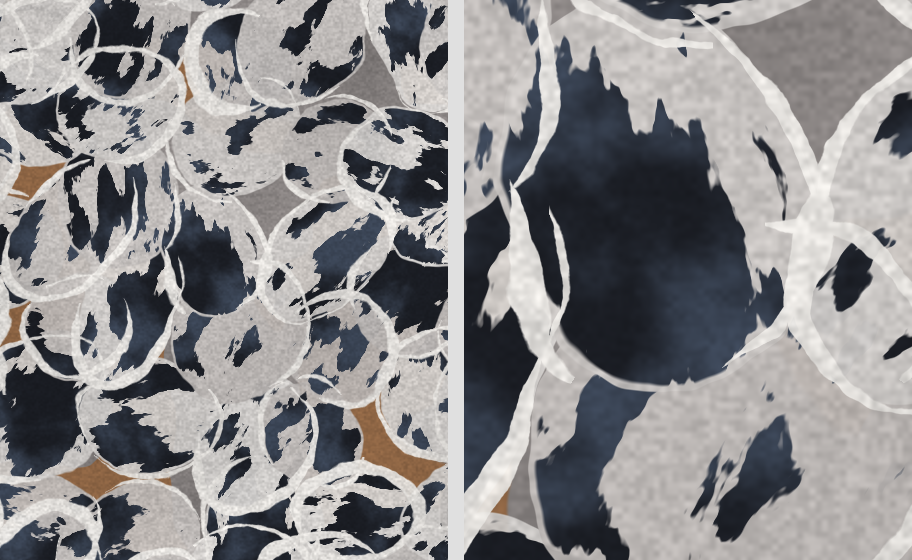
Left: the whole. Right: its middle third, enlarged.
Give the GLSL for this pattern, as a Shadertoy shader.

```glsl
const vec3 BLACK = vec3(0.10, 0.11, 0.135);
const vec3 NAVY = vec3(0.23, 0.27, 0.335);
const vec3 TAUPE = vec3(0.51, 0.49, 0.485);
const vec3 RUST = vec3(0.56, 0.40, 0.27);
const vec3 STONE_DIM = vec3(0.715, 0.695, 0.685);
const vec3 STONE_LIT = vec3(0.83, 0.82, 0.81);
const vec3 CHALK = vec3(0.89, 0.88, 0.865);

const float CELL = 0.17;            // spacing of stones, canvas height = 1
const float RADIUS_MIN = 0.085;
const float RADIUS_MAX = 0.148;
const float WARP = 0.045;           // wobble of the outlines
const vec2 STREAK = vec2(13.0, 32.0); // ink grain along and across a stone
const float RAGGED = 1.7;           // tearing of the ink edge
const float INK_SOFT = 0.03;
const float RING_WIDTH = 0.022;
const float RUST_LEVEL = 0.56;
const float THREADS = 270.0;
const float WEAVE = 0.22;

float hash(vec2 p) {
    vec3 q = fract(p.xyx * 0.1031);
    q += dot(q, q.yzx + 33.33);
    return fract((q.x + q.y) * q.z);
}

vec2 hash2(vec2 p) {
    return vec2(hash(p + 17.3), hash(p + 71.9));
}

float noise(vec2 p) {
    vec2 i = floor(p), f = fract(p);
    f = f * f * (3.0 - 2.0 * f);
    return mix(mix(hash(i), hash(i + vec2(1, 0)), f.x),
               mix(hash(i + vec2(0, 1)), hash(i + vec2(1, 1)), f.x), f.y);
}

float fbm(vec2 p) {
    float sum = 0.0, amp = 0.5, total = 0.0;
    for (int k = 0; k < 5; k++) {
        sum += amp * noise(p);
        total += amp;
        p = mat2(1.6, 1.2, -1.2, 1.6) * p + 5.7;
        amp *= 0.56;
    }
    return sum / total;
}

mat2 rotation(float a) {
    float c = cos(a), s = sin(a);
    return mat2(c, -s, s, c);
}

// Signed field of torn ink inside a stone, positive where painted
float inkField(vec2 local, vec2 unit, vec2 seed) {
    float tear = fbm(local * STREAK + seed * 7.0) - 0.5;
    vec2 centre = (hash2(seed + 4.0) - 0.5) * 0.7;
    float size = mix(0.05, 0.92, hash(seed + 9.0));
    float core = size - length(unit - centre) + RAGGED * tear;
    float rim = 0.07 - abs(length(unit) - 0.76) + RAGGED * (tear - 0.05);
    return max(core, rim);
}

void mainImage(out vec4 fragColor, in vec2 fragCoord) {
    vec2 uv = fragCoord / iResolution.y;
    float px = 1.0 / iResolution.y;
    vec2 p = uv + WARP * (vec2(fbm(uv * 6.0), fbm(uv * 6.0 + 40.0)) - 0.5);

    // Ground seen between the stones
    float patchNoise = noise(p * 8.0 + 3.0);
    vec3 col = TAUPE * (0.9 + 0.25 * noise(p * 11.0 + 60.0));
    col = mix(col, RUST, smoothstep(-0.01, 0.01, patchNoise - RUST_LEVEL));

    float chalk = 0.0;
    float roughness = fbm(uv * 45.0) - 0.5;
    vec2 home = floor(p / CELL);

    // Overlapping stones, painted row by row
    for (int j = -1; j <= 1; j++)
    for (int i = -1; i <= 1; i++) {
        vec2 id = home + vec2(i, j) + 50.0;
        vec2 centre = (id - 50.0 + 0.15 + 0.7 * hash2(id)) * CELL;
        vec2 radii = mix(vec2(RADIUS_MIN), vec2(RADIUS_MAX, 0.125), hash2(id + 23.0));
        vec2 local = rotation((hash(id + 31.0) - 0.3) * 2.4) * (p - centre);
        vec2 unit = local / radii + 0.0001;
        float r = length(unit);
        float d = r * (r - 1.0) / length(unit / radii);

        float body = smoothstep(px, -px, d);
        vec3 tint = mix(STONE_DIM, STONE_LIT, hash(id + 5.0));
        col = mix(col, tint, body * 0.95);

        if (r < 1.0) {
            float ink = smoothstep(-INK_SOFT, INK_SOFT, inkField(local, unit, id));
            ink *= smoothstep(-0.003, -0.006, d);
            float depth = smoothstep(0.35, 0.7, fbm(p * 9.0 + id));
            col = mix(col, mix(BLACK, NAVY, depth), ink);
        }

        // Chalk stroke that swells, wanders and breaks off
        float wander = 0.022 * (noise(p * 9.0 + id * 3.0) - 0.5);
        float width = RING_WIDTH * (noise(p * 8.0 + id * 5.0) - 0.38);
        float stroke = abs(d + wander) - width + 0.006 * roughness;
        chalk = max(chalk, smoothstep(px, -px, stroke) * step(0.001, width));
    }
    col = mix(col, CHALK, chalk * 0.95);

    // Woven pile and slow wear
    float pile = noise(uv * THREADS) * 0.6 + noise(uv * THREADS * vec2(0.5, 0.9) + 9.0) * 0.4;
    col *= 1.0 + WEAVE * (pile - 0.5);
    col *= 0.95 + 0.1 * noise(uv * 5.0 + 12.0);

    fragColor = vec4(clamp(col, 0.0, 1.0), 1.0);
}
```
